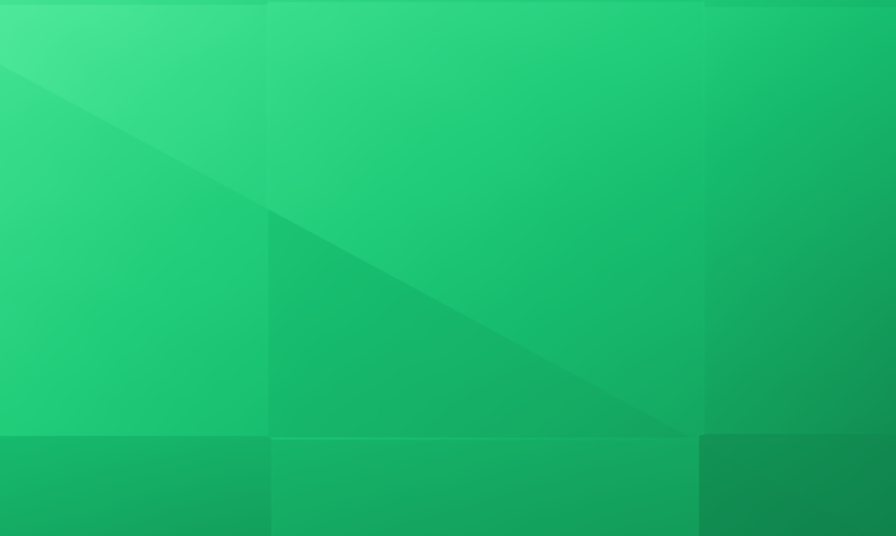
Give the GLSL for this background, as a WebGL 2 fragment shader.

```glsl
#version 300 es
precision highp float;
// Green tiled panels with soft corner gradients, crossed by a diagonal sheen.

uniform vec2 u_resolution;
out vec4 outColor;

// Antialiased step: 0 below the edge, 1 above it.
float edge(float d, float soft) {
    return smoothstep(-soft, soft, d);
}

// Thin line centred on d = 0.
float hairline(float d, float width) {
    return exp(-d * d / (width * width));
}

// Tone across a box; corners are top-left, top-right, bottom-left, bottom-right.
float panel(vec2 p, vec2 low, vec2 high, vec4 corners) {
    vec2 t = clamp((p - low) / (high - low), 0.0, 1.0);
    return mix(mix(corners.z, corners.w, t.x), mix(corners.x, corners.y, t.x), t.y);
}

// One column: an upper panel, a lower panel, and a faint bright seam.
float column(vec2 p, vec2 span, float seam, vec4 upper, vec4 lower, float soft) {
    float top = panel(p, vec2(span.x, seam), vec2(span.y, 1.0), upper);
    float bottom = panel(p, vec2(span.x, 0.0), vec2(span.y, seam), lower);
    return mix(bottom, top, edge(p.y - seam, soft)) + 0.008 * hairline(p.y - seam, 0.003);
}

// Soft mottling from layered sines.
float mottle(vec2 p) {
    float sum = 0.0;
    float gain = 0.5;
    for (int i = 0; i < 4; i++) {
        sum += gain * sin(p.x + 1.7 * sin(p.y * 1.3)) * sin(p.y + 1.2 * sin(p.x * 0.8));
        p = mat2(1.5, 1.1, -1.1, 1.5) * p + 2.3;
        gain *= 0.6;
    }
    return sum;
}

// Deep green to mint; highlights gain red and blue.
vec3 greenRamp(float tone) {
    float glow = max(tone - 0.72, 0.0);
    return vec3(0.12, 1.0, 0.58) * tone + vec3(5.5, 0.0, 2.1) * glow * glow;
}

void main() {
    vec2 uv = gl_FragCoord.xy / u_resolution;
    vec2 soft = 0.9 / u_resolution;

    // Column boundaries lean slightly.
    float leftX = mix(0.303, 0.299, edge(uv.y - 0.184, soft.y));
    float rightX = mix(0.780, 0.786, edge(uv.y - 0.188, soft.y));
    float inMiddle = edge(uv.x - leftX, soft.x);
    float inRight = edge(uv.x - rightX, soft.x);

    // Panels
    float leftTone = column(uv, vec2(0.0, leftX), 0.187,
        vec4(0.895, 0.845, 0.800, 0.745), vec4(0.730, 0.695, 0.670, 0.620), soft.y);
    float middleTone = column(uv, vec2(leftX, rightX), 0.180,
        vec4(0.870, 0.805, 0.770, 0.650), vec4(0.710, 0.655, 0.665, 0.610), soft.y);
    float rightTone = column(uv, vec2(rightX, 1.0), 0.191,
        vec4(0.805, 0.745, 0.630, 0.555), vec4(0.580, 0.540, 0.550, 0.510), soft.y);
    float tone = mix(mix(leftTone, middleTone, inMiddle), rightTone, inRight);

    // Diagonal sheen: lifts the left panel, shades beneath it in the middle.
    float diagonal = uv.y - (0.880 - 0.903 * uv.x);
    float above = edge(diagonal, 1.4 * soft.y);
    float upperRow = edge(uv.y - 0.184, soft.y);
    float fade = mix(0.050, 0.018, smoothstep(0.3, 0.78, uv.x));
    float lift = 0.020 * above * (1.0 - inMiddle);
    float shade = fade * (1.0 - above) * inMiddle * (1.0 - inRight);
    tone += upperRow * (lift - shade);
    tone += 0.006 * (above - 0.5) * inRight * (1.0 - upperRow);

    // Fine rims along the columns and a darker strip on the top border.
    tone += 0.006 * (hairline(uv.x - leftX, 0.002) + hairline(uv.x - rightX, 0.002));
    float stripY = mix(mix(0.991, 0.996, inMiddle), 0.987, inRight);
    tone -= 0.025 * edge(uv.y - stripY, soft.y);

    tone += 0.004 * mottle(uv * vec2(15.0, 11.0));
    outColor = vec4(greenRamp(tone), 1.0);
}
```
